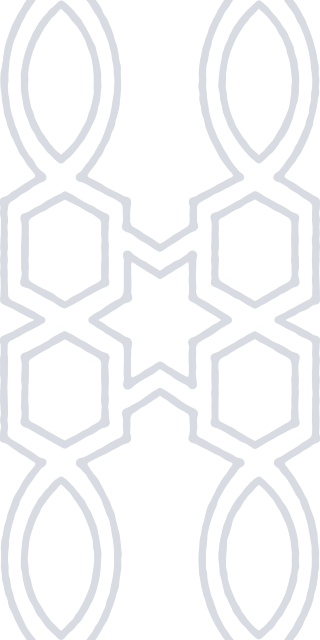
Write a Shadertoy shader that draws this pattern.

```glsl
// Pale grey lattice of outlined lenses, hexagons and a six-pointed star on white.

const vec3 PAPER = vec3(1.0);
const vec3 INK = vec3(0.85, 0.86, 0.89);

// Lengths are in 1/384 of the canvas width
const vec2 CANVAS = vec2(384.0, 768.0);
const vec2 REPEATS = vec2(1.0);
const float LINE_HALF = 4.4;
const float JOIN_SOFTNESS = 4.0;
const float WOBBLE = 1.1;
const float WOBBLE_SIZE = 8.0;

// Positions are measured from the star's centre
const vec2 LENS_CENTER = vec2(118.7, 285.5);
const vec2 LENS_HALF = vec2(44.0, 93.5);
const float SHELL_HALF_WIDTH = 68.0;
const float SHELL_HALF_HEIGHT = 114.0;
const float SHELL_RADIUS = 167.0;
const vec2 HEX_CENTER = vec2(114.0, 84.0);
const vec2 HEX_HALF = vec2(48.0, 66.0);
const float HEX_SHOULDER = 39.0;

float hash(vec2 p) {
    return fract(sin(dot(p, vec2(127.1, 311.7))) * 43758.5453);
}

float valueNoise(vec2 p) {
    vec2 i = floor(p);
    vec2 f = fract(p);
    f = f * f * (3.0 - 2.0 * f);
    return mix(mix(hash(i), hash(i + vec2(1.0, 0.0)), f.x),
               mix(hash(i + vec2(0.0, 1.0)), hash(i + 1.0), f.x), f.y);
}

float softMin(float a, float b) {
    float h = max(JOIN_SOFTNESS - abs(a - b), 0.0) / JOIN_SOFTNESS;
    return min(a, b) - 0.25 * h * h * JOIN_SOFTNESS;
}

float segment(vec2 p, vec2 a, vec2 b) {
    vec2 ab = b - a;
    return length(p - a - ab * clamp(dot(p - a, ab) / dot(ab, ab), 0.0, 1.0));
}

// Three joined strokes
float path(vec2 p, vec2 a, vec2 b, vec2 c, vec2 d) {
    return softMin(softMin(segment(p, a, b), segment(p, b, c)), segment(p, c, d));
}

// Two mirrored arcs bulging outwards, cut at the given half height
float arcPair(vec2 p, float halfWidth, float halfHeight, float radius) {
    vec2 v = vec2(abs(p.x) + radius - halfWidth, p.y);
    float limit = asin(halfHeight / radius);
    float angle = clamp(atan(v.y, v.x), -limit, limit);
    return length(v - radius * vec2(cos(angle), sin(angle)));
}

float lens(vec2 p) {
    float radius = dot(LENS_HALF, LENS_HALF) / (2.0 * LENS_HALF.x);
    return arcPair(p, LENS_HALF.x, LENS_HALF.y, radius);
}

float hexagon(vec2 p) {
    p = abs(p);
    vec2 shoulder = vec2(HEX_HALF.x, HEX_SHOULDER);
    return softMin(segment(p, vec2(0.0, HEX_HALF.y), shoulder),
                   segment(p, shoulder, vec2(HEX_HALF.x, 0.0)));
}

// Bands that wrap the hexagons and run into the lens shells
float frame(vec2 q) {
    float shell = arcPair(q - LENS_CENTER, SHELL_HALF_WIDTH,
                          SHELL_HALF_HEIGHT, SHELL_RADIUS);
    float foot = sqrt(SHELL_RADIUS * SHELL_RADIUS - SHELL_HALF_HEIGHT * SHELL_HALF_HEIGHT)
               - SHELL_RADIUS + SHELL_HALF_WIDTH;
    vec2 corner = LENS_CENTER - vec2(0.0, SHELL_HALF_HEIGHT);
    float inner = path(q, corner - vec2(foot, 0.0), vec2(40.0, 142.0),
                       vec2(40.0, 112.0), vec2(0.0, 86.0));
    float outer = path(q, corner + vec2(foot, 0.0), vec2(187.0, 142.0),
                       vec2(187.0, 24.0), vec2(142.0, 0.0));
    return softMin(shell, min(inner, outer));
}

float star(vec2 q) {
    return path(q, vec2(82.0, 0.0), vec2(39.0, 27.0),
                vec2(39.0, 78.0), vec2(0.0, 54.0));
}

void mainImage(out vec4 fragColor, in vec2 fragCoord) {
    vec2 uv = fragCoord / iResolution.xy;
    vec2 p = (fract(uv * REPEATS) - 0.5) * CANVAS;
    float pixel = CANVAS.x * REPEATS.x / iResolution.x;

    // Four mirrored quarters
    vec2 q = abs(p);
    float d = min(frame(q), star(q));
    d = min(d, lens(q - LENS_CENTER));
    d = min(d, hexagon(q - HEX_CENTER));

    // Slightly uneven stroke edges
    d += WOBBLE * (valueNoise(uv * CANVAS / WOBBLE_SIZE) - 0.5);

    float ink = 1.0 - smoothstep(-0.6 * pixel, 0.6 * pixel, d - LINE_HALF);
    fragColor = vec4(mix(PAPER, INK, ink), 1.0);
}
```
